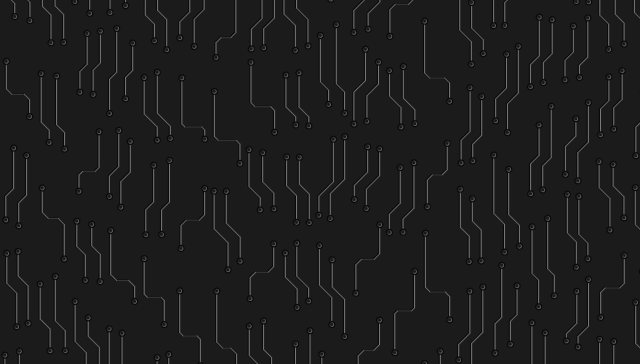
Reproduce this pattern procedurally as a WebGL 2 fragment shader.

```glsl
#version 300 es
precision highp float;
// Embossed circuit traces on a charcoal board. Each tile of a staggered grid
// holds two parallel bent traces, or one wide trace with a flat middle;
// every trace ends in ring pads and is lit from the side.

uniform vec2 u_resolution;
out vec4 outColor;

const float TILE_WIDTH = 0.096;

float pixel;      // size of one pixel in canvas heights
float lit;        // coverage of the bright edge
float shade;      // coverage of the dark edge
vec2 nearestPad;  // offset from the closest pad centre

float hash(vec3 p) {
    p = fract(p * vec3(0.1031, 0.1130, 0.0973));
    p += dot(p, p.yzx + 33.33);
    return fract((p.x + p.y) * p.z);
}

float segmentDistance(vec2 p, vec2 a, vec2 b) {
    vec2 ab = b - a;
    float t = clamp(dot(p - a, ab) / max(dot(ab, ab), 1e-8), 0.0, 1.0);
    return length(p - a - ab * t);
}

float coverage(float signedDistance) {
    return clamp(0.5 - signedDistance / (1.15 * pixel), 0.0, 1.0);
}

// One straight piece: bright core with a dark edge on its left
void addSegment(vec2 p, vec2 a, vec2 b) {
    float steepness = abs(b.y - a.y) / max(length(b - a), 1e-5);
    float strength = mix(0.4, 1.0, steepness);
    float core = coverage(segmentDistance(p, a, b) - 0.0012);
    float edge = coverage(segmentDistance(p + vec2(0.0028, -0.001), a, b) - 0.0016);
    lit = max(lit, core * strength);
    shade = max(shade, edge);
}

void addPad(vec2 offset) {
    if (length(offset) < length(nearestPad)) nearestPad = offset;
}

// Vertical, 45 degree bend, optional flat run, bend, vertical
void addTrace(vec2 p, vec2 start, vec2 end, float kink, float flatRun) {
    float side = sign(end.x - start.x);
    float rise = abs(end.x - start.x) - flatRun;
    vec2 a = vec2(start.x, kink);
    vec2 b = a + 0.5 * rise * vec2(side, 1.0);
    vec2 c = b + vec2(side * flatRun, 0.0);
    vec2 d = vec2(end.x, kink + rise);
    addSegment(p, start, a);
    addSegment(p, a, b);
    if (flatRun > 0.0) addSegment(p, b, c);
    addSegment(p, c, d);
    addSegment(p, d, end);
    addPad(p - start);
    addPad(p - end);
}

void addTile(vec2 p) {
    // Every column has its own row height and phase
    float column = floor(p.x / TILE_WIDTH);
    float rowHeight = mix(0.23, 0.32, hash(vec3(column, 3.0, 71.0)));
    float y = p.y + 3.0 + rowHeight * hash(vec3(column, 8.0, 23.0));
    vec2 tile = vec2(column, floor(y / rowHeight));
    vec2 q = vec2(p.x - column * TILE_WIDTH, y - tile.y * rowHeight);

    float side = hash(vec3(tile, 1.0)) < 0.5 ? -1.0 : 1.0;
    bool wide = hash(vec3(tile, 2.0)) < 0.18;
    float gap = mix(0.030, 0.044, hash(vec3(tile, 4.0)));
    float shift = (0.072 - gap) * mix(0.55, 1.0, hash(vec3(tile, 5.0)));
    float flatRun = 0.0;
    if (wide) {
        gap = 0.0;
        shift = mix(0.054, 0.072, hash(vec3(tile, 6.0)));
        flatRun = shift - mix(0.016, 0.034, hash(vec3(tile, 7.0)));
    }
    float left = 0.012 + (0.072 - gap - shift) * hash(vec3(tile, 9.0));
    float kink = rowHeight * mix(0.3, 0.45, hash(vec3(tile, 10.0)));

    for (int i = 0; i < 2; i++) {
        if (wide && i == 1) break;
        float n = float(i);
        float low = rowHeight * (0.05 + 0.2 * hash(vec3(tile, 11.0 + n)));
        float high = rowHeight * (0.95 - 0.22 * hash(vec3(tile, 14.0 + n)));
        float x = left + n * gap;
        vec2 start = vec2(side > 0.0 ? x : x + shift, low);
        vec2 end = vec2(side > 0.0 ? x + shift : x, high);
        // The second bend is delayed only on the side that stays clear
        float delay = -n * side * mix(-0.008, 0.02, hash(vec3(tile, 17.0)));
        addTrace(q, start, end, max(kink + delay, low + 0.014), flatRun);
    }
}

void main() {
    pixel = 1.0 / u_resolution.y;
    lit = 0.0;
    shade = 0.0;
    nearestPad = vec2(1.0);
    addTile(gl_FragCoord.xy * pixel);

    vec3 board = vec3(0.104);
    vec3 shadow = vec3(0.035);
    vec3 color = mix(board, shadow, shade);
    color = mix(color, vec3(0.52), lit);

    // Pad: dark disc, side-lit ring, board-coloured hole
    float radius = length(nearestPad);
    float facing = dot(nearestPad / max(radius, 1e-5), vec2(0.8, -0.6));
    vec3 ring = vec3(mix(0.16, 0.5, 0.5 + 0.5 * facing));
    color = mix(color, shadow, coverage(radius - 0.0098));
    color = mix(color, ring, coverage(radius - 0.0062));
    color = mix(color, board * 0.9, coverage(radius - 0.0042));
    outColor = vec4(color, 1.0);
}
```
